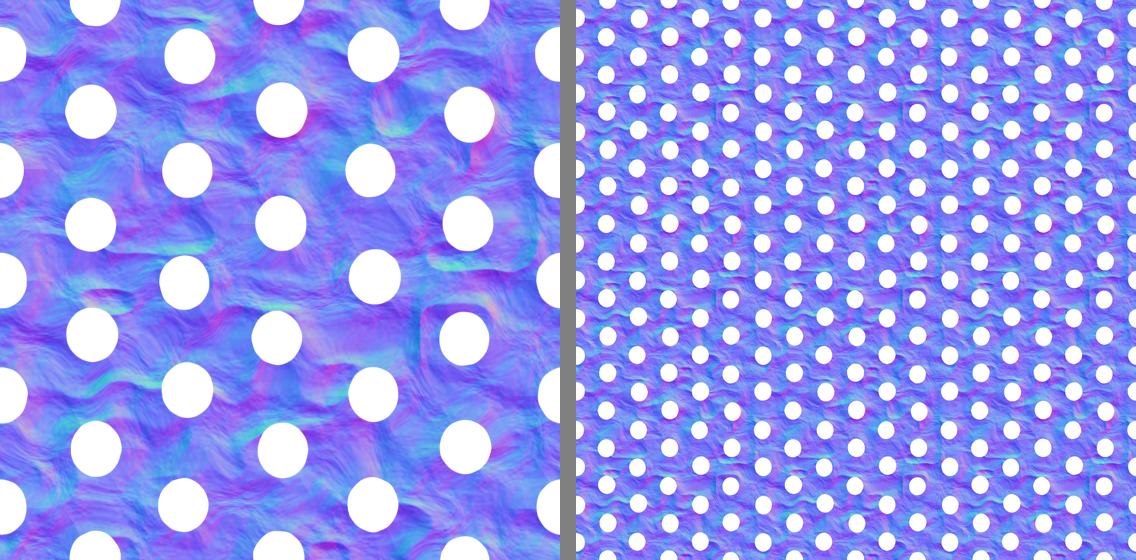
Left, the tile; right, the same tile 3 across and 3 down.
Write a Shadertoy shader that draws this texture map.

```glsl
float hash(vec2 p) {
    vec3 q = fract(p.xyx * 0.1031);
    q += dot(q, q.yzx + 33.33);
    return fract((q.x + q.y) * q.z);
}

// Value noise that wraps after a whole number of cells
float noise(vec2 uv, vec2 cells, float seed) {
    vec2 p = uv * cells, i = floor(p), f = p - i;
    f = f * f * f * (f * (f * 6.0 - 15.0) + 10.0);
    vec2 a = mod(i, cells) + seed, b = mod(i + 1.0, cells) + seed;
    return mix(mix(hash(a), hash(vec2(b.x, a.y)), f.x),
               mix(hash(vec2(a.x, b.y)), hash(b), f.x), f.y);
}

float lumps(vec2 uv) {
    float sum = 0.0, amplitude = 0.019;
    vec2 cells = vec2(9.0, 11.0);
    for (int octave = 0; octave < 5; octave++) {
        sum += amplitude * noise(uv, cells, 7.0 + 13.0 * float(octave));
        amplitude *= 0.42;
        cells *= 2.0;
    }
    return sum;
}

// x: height of the relief, y: distance to the nearest hole rim
vec2 relief(vec2 uv) {
    vec2 warp = vec2(noise(uv, vec2(14.0), 3.0), noise(uv, vec2(14.0), 51.0)) - 0.5;
    vec2 ragged = vec2(noise(uv, vec2(60.0), 23.0), noise(uv, vec2(60.0), 87.0)) - 0.5;

    // Creased skin between the mounds
    vec2 bent = uv + 0.05 * warp;
    float crease = abs(noise(bent, vec2(10.0, 15.0), 31.0) - 0.5);
    float height = lumps(bent) - 0.024 * sqrt(crease * crease + 0.002);
    float rim = 1.0;

    // Staggered columns of hexagonal mounds, each with a hole
    for (int i = -1; i <= 1; i++) {
        float column = floor(uv.x * 6.0 + 0.5) + float(i);
        float stagger = 0.5 - 0.5 * mod(column, 2.0);
        for (int j = 0; j <= 1; j++) {
            float row = floor(uv.y * 5.0 - stagger) + float(j);
            vec2 id = mod(vec2(column, row), vec2(6.0, 5.0));
            vec2 jitter = vec2(hash(id + 11.0), hash(id + 47.0)) - 0.5;
            vec2 d = uv - vec2(column / 6.0, (row + stagger) / 5.0) - 0.012 * jitter;

            vec2 h = abs(d + 0.009 * warp + 0.002 * ragged);
            float hex = max(h.y, 0.866 * h.x + 0.5 * h.y);
            float inside = 0.079 + 0.006 * jitter.x - hex;
            float slope = 0.2 + 0.08 * (hash(id + 71.0) - 0.5);
            height += slope * 0.5 * (inside + sqrt(inside * inside + 0.00001));

            vec2 radius = vec2(0.0455, 0.049) + 0.002 * jitter.yx;
            float ellipse = (length((d + 0.0016 * ragged) / radius) - 1.0) * radius.x;
            rim = min(rim, ellipse);
        }
    }
    return vec2(height, rim);
}

void mainImage(out vec4 fragColor, in vec2 fragCoord) {
    vec2 uv = fragCoord / iResolution.xy;
    vec2 here = relief(uv);

    // Surface normal from the height differences
    vec2 e = vec2(0.0015, 0.0);
    vec2 gradient = vec2(relief(uv + e.xy).x, relief(uv + e.yx).x) - here.x;
    vec3 normal = normalize(vec3(-gradient / e.x, 1.0));
    vec3 color = vec3(0.478, 0.495, 0.47) + 0.5 * normal;

    // Grainy patches of violet and pale blue
    float grain = noise(uv, vec2(190.0), 5.0) - 0.5;
    float patches = noise(uv, vec2(12.0, 17.0), 63.0) - 0.5;
    color += vec3(-0.02, 0.05, 0.01) * patches + 0.025 * grain;

    // White holes with a soft lilac rim
    float edge = max(0.0012, 0.8 / iResolution.y);
    color = mix(vec3(1.0), color, smoothstep(-edge, edge, here.y));
    fragColor = vec4(clamp(color, 0.0, 1.0), 1.0);
}
```
